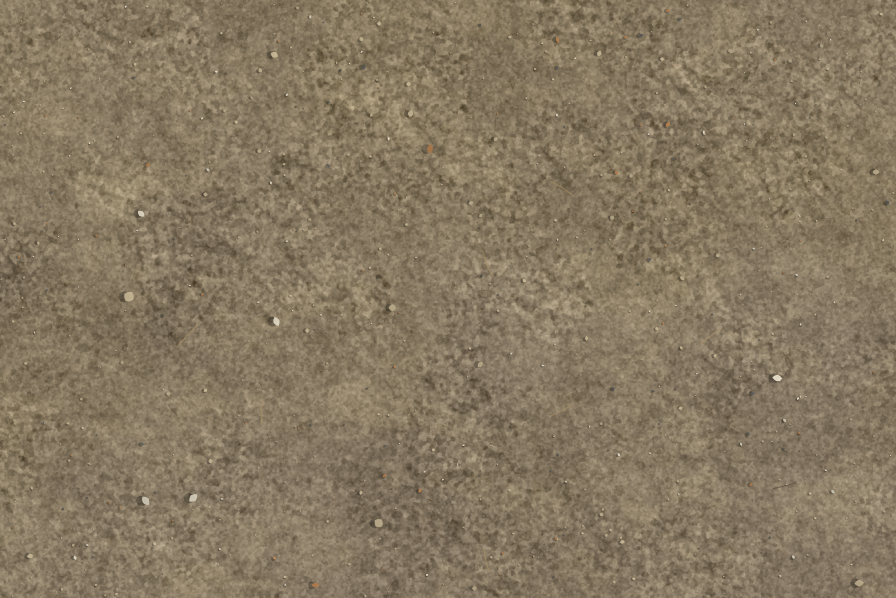
Give the GLSL for this texture, as a Shadertoy shader.

```glsl
vec3 hash3(vec2 cell) {
    vec3 q = fract(cell.xyx * vec3(0.1031, 0.1030, 0.0973));
    q += dot(q, q.yxz + 33.33);
    return fract((q.xxy + q.yzz) * q.zyx);
}

// Smooth cellular noise: random cell tones blended by distance, about -0.5 to 0.5
float cellTone(vec2 p) {
    vec2 cell = floor(p), local = p - cell;
    float total = 0.0, weights = 0.0;
    for (int y = -1; y <= 1; y++)
    for (int x = -1; x <= 1; x++) {
        vec2 o = vec2(x, y);
        vec3 h = hash3(cell + o);
        vec2 d = o + h.xy - local;
        float w = exp(-8.0 * dot(d, d));
        total += w * h.z;
        weights += w;
    }
    return total / weights - 0.5;
}

// Slow, slightly horizontal swells
float swells(vec2 p) {
    float sum = 0.0, amp = 0.5;
    for (int i = 0; i < 4; i++) {
        p += 0.35 * sin(p.yx * 1.7 + float(i));
        sum += amp * sin(p.x + 1.3) * sin(p.y * 1.4 + 0.6);
        p = mat2(0.9, 0.44, -0.44, 0.9) * p * 1.8;
        amp *= 0.6;
    }
    return sum;
}

mat2 turn(float a) {
    return mat2(cos(a), sin(a), -sin(a), cos(a));
}

vec3 stoneColour(float kind) {
    if (kind < 0.55) return vec3(0.75, 0.69, 0.56);
    if (kind < 0.70) return vec3(0.88, 0.85, 0.77);
    if (kind < 0.84) return vec3(0.70, 0.49, 0.30);
    return vec3(0.34, 0.35, 0.35);
}

// Angular chips, one per chosen cell, each with a small shadow
vec3 addStones(vec3 ground, vec2 p, float scale, float chance) {
    vec2 cell = floor(p * scale);
    vec3 place = hash3(cell + scale), look = hash3(cell + scale + 71.0);
    if (place.z > chance) return ground;
    float blur = 0.8 * scale / iResolution.y;
    float radius = mix(0.06, 0.17, look.y * look.y);
    vec2 d = fract(p * scale) - mix(vec2(0.24), vec2(0.76), place.xy);
    float shadow = length(d + radius * vec2(0.5, 0.7)) - radius;
    ground *= 1.0 - 0.28 * smoothstep(blur, -blur, shadow);
    d = turn(look.z * 6.28) * d * vec2(1.0, 1.0);
    d.y *= 1.0 + 0.8 * look.x;
    float chip = mix(length(d), abs(d.x) + abs(d.y), 0.4) - radius;
    vec3 tint = stoneColour(look.x) * (0.92 + 0.16 * look.z);
    return mix(ground, tint, 0.9 * smoothstep(blur, -blur, chip));
}

// Rare thin bent straws
vec3 addStraws(vec3 ground, vec2 p) {
    vec2 cell = floor(p * 8.0);
    vec3 h = hash3(cell + 130.0), look = hash3(cell + 190.0);
    if (h.z > 0.09) return ground;
    vec2 d = turn(h.x * 6.28) * (fract(p * 8.0) - 0.5);
    d.y += 1.2 * (look.x - 0.5) * d.x * d.x;
    d.x -= clamp(d.x, -0.12 - 0.15 * look.y, 0.15);
    float blur = 7.0 / iResolution.y;
    float cover = smoothstep(blur, -blur, length(d) - 0.008);
    vec3 tint = look.z < 0.5 ? vec3(0.36, 0.30, 0.23) : vec3(0.66, 0.56, 0.40);
    return mix(ground, tint, 0.7 * cover);
}

void mainImage(out vec4 fragColor, in vec2 fragCoord) {
    vec2 p = fragCoord / iResolution.y;

    // Broad soil shade and warmth
    float swell = swells(p * vec2(4.0, 6.0));
    float patches = cellTone(p * vec2(7.0, 10.0) + 5.0);
    vec3 soil = vec3(0.526, 0.471, 0.383);
    soil += vec3(0.040, 0.038, 0.029) * swell;
    soil += vec3(0.045, 0.043, 0.033) * patches;
    soil += vec3(0.010, 0.008, -0.010) * (cellTone(p * 4.0 + 19.0) + 0.5 * p.y - 0.25);

    // Pale dusty smears
    float dust = cellTone(p * vec2(11.0, 17.0) + 43.0) + 0.5 * cellTone(p * 45.0);
    soil += vec3(0.035, 0.032, 0.022) * smoothstep(0.15, 0.42, dust);

    // Lumps lit from the upper right
    vec2 lump = p * 58.0 + 0.4 * sin(p.yx * 37.0);
    float relief = cellTone(lump) - cellTone(lump + vec2(0.25, 0.35));
    float rough = 0.7 + 0.6 * smoothstep(-0.25, 0.25, cellTone(p * 9.0 + 81.0));
    float grain = 0.09 * relief * rough + 0.05 * cellTone(p * 27.0 + 7.0);

    // Fine sand and dark pits
    float sand = cellTone(p * 150.0 + 11.0);
    grain += 0.13 * sand * rough + 0.10 * cellTone(p * 270.0 + 3.0);
    float pits = smoothstep(0.24, 0.44, cellTone(p * 85.0 + 29.0));
    soil += grain * vec3(1.0, 0.95, 0.86) - 0.05 * rough * pits;

    // Scattered straws and chips
    soil = addStraws(soil, p);
    soil = addStones(soil, p + 2.0, 64.0, 0.07);
    soil = addStones(soil, turn(0.5) * p + 3.0, 42.0, 0.09);
    soil = addStones(soil, turn(0.9) * p + 5.0, 18.0, 0.08);

    fragColor = vec4(clamp(soil, 0.0, 1.0), 1.0);
}
```
